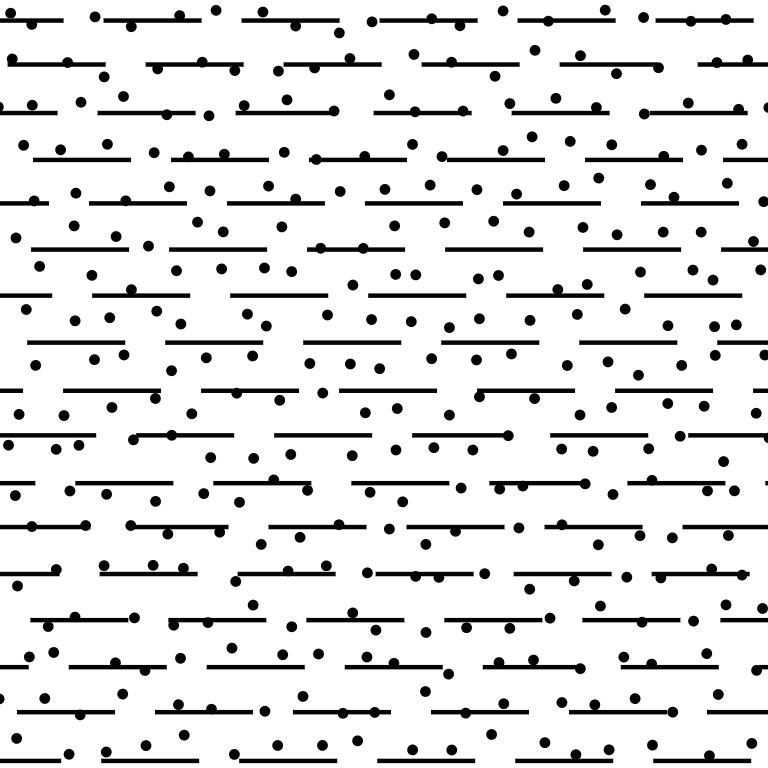
A Shadertoy shader for this pattern:

```glsl
// Staggered rows of black dashes on white, overlaid with evenly scattered dots.
// Each dash row gets a hashed shift and a slight wobble in height; the dots sit
// on a staggered grid, each nudged by a hashed polar offset inside its cell.

const vec3 PAPER = vec3(1.0);
const vec3 INK = vec3(0.01);

const float ROW_BASE = 0.0104;       // height of the lowest dash row
const float ROW_STEP = 0.0603;       // 17 rows up the canvas
const float ROW_WOBBLE = 0.003;
const float DASH_PERIOD = 0.1797;    // about 5.6 dashes across
const vec2 DASH_HALF = vec2(0.0638, 0.0029);
const float DASH_PHASE = 0.97;       // dash centre in even rows, in periods
const float DASH_SHIFT = 0.17;       // largest random shift, in periods

const float DOT_CELLS = 18.0;        // dots across and down
const float DOT_RADIUS = 0.007;
const float DOT_JITTER = 0.33;       // largest nudge, in cells

float hash(vec2 p) {
    return fract(sin(dot(p, vec2(12.9898, 78.233))) * 43758.5453);
}

// Random value from -1 to 1
float signedHash(vec2 p) {
    return 2.0 * hash(p) - 1.0;
}

float boxDistance(vec2 p, vec2 halfSize) {
    vec2 q = abs(p) - halfSize;
    return length(max(q, 0.0)) + min(max(q.x, q.y), 0.0);
}

// Distance to the nearest dash; odd rows are offset by half a period
float dashDistance(vec2 p) {
    float row = floor((p.y - ROW_BASE) / ROW_STEP + 0.5);
    float centreY = ROW_BASE + row * ROW_STEP + ROW_WOBBLE * signedHash(vec2(row, 3.0));
    float phase = DASH_PHASE + 0.5 * mod(row, 2.0) + DASH_SHIFT * signedHash(vec2(row, 7.0));
    float x = (fract(p.x / DASH_PERIOD - phase + 0.5) - 0.5) * DASH_PERIOD;
    return boxDistance(vec2(x, p.y - centreY), DASH_HALF);
}

// Distance to the dot of this cell; the jitter keeps each dot inside its cell
float dotDistance(vec2 p) {
    vec2 grid = p * DOT_CELLS;
    grid.x += 0.5 * mod(floor(grid.y), 2.0);
    vec2 cell = floor(grid);
    float angle = 6.2832 * hash(cell + 11.0);
    float reach = DOT_JITTER * sqrt(hash(cell + 37.0));
    vec2 centre = 0.5 + reach * vec2(cos(angle), sin(angle));
    return length(grid - cell - centre) / DOT_CELLS - DOT_RADIUS;
}

// Antialiased coverage over one pixel
float coverage(float dist, float pixel) {
    return clamp(0.5 - dist / pixel, 0.0, 1.0);
}

void mainImage(out vec4 fragColor, in vec2 fragCoord) {
    float pixel = 1.0 / iResolution.y;
    vec2 p = fragCoord * pixel;
    float shape = min(dashDistance(p), dotDistance(p));
    fragColor = vec4(mix(PAPER, INK, coverage(shape, pixel)), 1.0);
}
```
